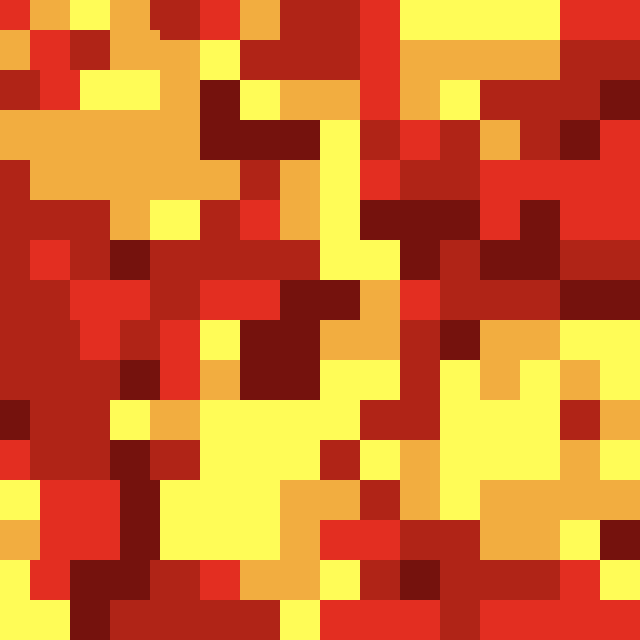
A WebGL 2 fragment shader for this texture:

```glsl
#version 300 es
precision highp float;
precision highp int;
// Irregular mosaic of flat square tiles in dark reds, orange and yellow.
// Tiles inherit their shade from a neighbour at random, which merges them into
// blocky clusters; rows near the left edge slip by a quarter of a tile.

uniform vec2 u_resolution;
out vec4 fragColor;

const float TILES = 16.0;           // tiles along one side
const float SLIP = 0.25;            // offset of slipped rows, in tiles
const float SLIP_CHANCE = 0.65;
const float SLIP_WIDTH = 4.0;       // slipped zone, in tiles from the left
const float LIFT_BASE = 13.0;       // upper left corner also slips upward
const float FAMILY_FOLLOW = 0.62;   // chance to inherit warm or red family
const float SHADE_FOLLOW = 0.42;    // chance to inherit the exact shade
const float SCATTER = 0.5;          // randomness added to the even spread
const int MAX_STEPS = 8;
const int SAMPLES = 2;              // antialiasing samples per axis

const float WARM_SHARE = 0.40;      // orange and yellow against all reds
const float YELLOW_SHARE = 0.45;    // within the warm family
const float MAROON_SHARE = 0.12;    // within the red family
const float SCARLET_SHARE = 0.31;   // within the red family

const vec3 CRIMSON = vec3(0.69, 0.14, 0.09);
const vec3 ORANGE = vec3(0.95, 0.68, 0.25);
const vec3 YELLOW = vec3(1.00, 0.99, 0.34);
const vec3 SCARLET = vec3(0.89, 0.18, 0.13);
const vec3 MAROON = vec3(0.46, 0.07, 0.05);

// Integer hash of a tile, returning 0 to 1
float hash(ivec2 tile, uint salt) {
    uvec2 q = uvec2(tile + 64);
    uint h = q.x * 1597334673u ^ q.y * 3812015801u ^ (salt + 1u) * 2654435769u;
    h = (h ^ (h >> 16)) * 2246822519u;
    h = (h ^ (h >> 13)) * 3266489917u;
    h ^= h >> 16;
    return float(h >> 8) / 16777216.0;
}

// Follow random links to the left or downward until a tile stands alone
ivec2 clusterRoot(ivec2 tile, float follow) {
    for (int i = 0; i < MAX_STEPS; i++) {
        if (hash(tile, 0u) > follow) break;
        tile -= hash(tile, 1u) < 0.5 ? ivec2(1, 0) : ivec2(0, 1);
    }
    return tile;
}

// Evenly spread value per tile, loosened by the hash
float spread(ivec2 tile, vec2 stride, uint salt) {
    return fract(dot(vec2(tile), stride) + SCATTER * hash(tile, salt));
}

vec3 tileColor(ivec2 tile) {
    float family = spread(clusterRoot(tile, FAMILY_FOLLOW), vec2(0.7549, 0.5698), 2u);
    float shade = spread(clusterRoot(tile, SHADE_FOLLOW), vec2(0.4142, 0.7321), 3u);
    if (family < WARM_SHARE) return shade < YELLOW_SHARE ? YELLOW : ORANGE;
    if (shade < MAROON_SHARE) return MAROON;
    return shade < MAROON_SHARE + SCARLET_SHARE ? SCARLET : CRIMSON;
}

// Map canvas position to a tile, with the slipped zone on the left
ivec2 tileAt(vec2 uv) {
    vec2 p = uv * TILES;
    if (p.x < SLIP_WIDTH) {
        if (p.y > LIFT_BASE) p.y -= SLIP;
        int band = int(floor(p.y / 2.0));
        if (hash(ivec2(band, 0), 4u) < SLIP_CHANCE) p.x += SLIP;
    }
    return ivec2(floor(p));
}

void main() {
    float side = min(u_resolution.x, u_resolution.y);
    vec3 color = vec3(0.0);
    // Average a small grid of samples to smooth tile edges
    for (int j = 0; j < SAMPLES; j++) {
        for (int i = 0; i < SAMPLES; i++) {
            vec2 offset = (vec2(i, j) + 0.5) / float(SAMPLES) - 0.5;
            color += tileColor(tileAt((gl_FragCoord.xy + offset) / side));
        }
    }
    fragColor = vec4(color / float(SAMPLES * SAMPLES), 1.0);
}
```
